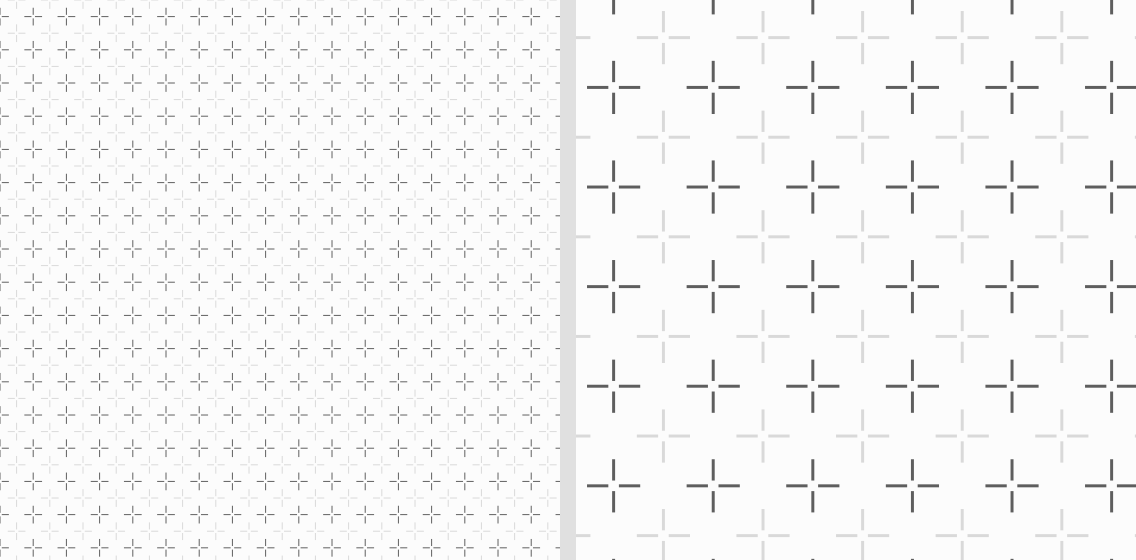
Left, the full canvas; right, a detail of the centre.
This pattern is drawn by a Shadertoy shader. Its source:

```glsl
// Antialiased coverage of a signed distance, both in cell units
float coverage(float dist, float pixel) {
    return clamp(0.5 - dist / pixel, 0.0, 1.0);
}

// Cross with an open centre, repeated once per unit cell
float openCross(vec2 p, float pixel) {
    vec2 q = abs(fract(p) - 0.5);
    float along = max(q.x, q.y);
    float across = min(q.x, q.y);
    float stroke = coverage(across - 0.015, pixel);
    float arm = coverage(abs(along - 0.16) - 0.107, pixel);
    return stroke * arm;
}

void mainImage(out vec4 fragColor, in vec2 fragCoord) {
    // Cells are measured from the top left corner
    float pixel = 16.867 / iResolution.y;
    vec2 cell = vec2(fragCoord.x, iResolution.y - fragCoord.y) * pixel;

    // Two grids, staggered by half a cell
    float paleCross = openCross(cell + vec2(0.0, 0.5), pixel);
    float darkCross = openCross(cell + vec2(0.5, 0.0), pixel);

    vec3 color = vec3(0.99);
    color = mix(color, vec3(0.85), paleCross);
    color = mix(color, vec3(0.37), darkCross);
    fragColor = vec4(color, 1.0);
}
```
